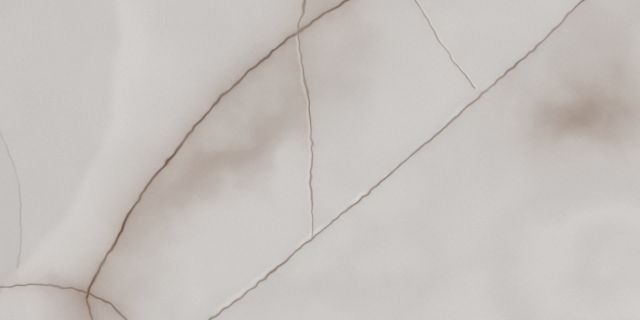
Give the GLSL for this texture, as a Shadertoy shader.

```glsl
// Polished onyx slab: pale cloudy stone crossed by thin brown veins with soft stains.
const vec3 PALE_STONE = vec3(0.822, 0.812, 0.802);
const vec3 GREY_SHIFT = vec3(0.060, 0.059, 0.056);   // removed by neutral clouds
const vec3 STAIN_SHIFT = vec3(0.165, 0.228, 0.265);  // removed by brown stains
const vec3 VEIN_BROWN = vec3(0.40, 0.31, 0.26);
const vec3 RIM_LIGHT = vec3(0.87, 0.85, 0.83);
const float VEIN_WIDTH = 0.0034;
const float WARP = 0.022;        // slow wander of the veins
const float CHIP = 0.007;        // small chips along the veins
const float GRAIN = 0.014;

vec2 gradient(vec2 cell) {
    vec3 h = fract(vec3(cell.xyx) * vec3(0.1031, 0.1030, 0.0973));
    h += dot(h, h.yzx + 33.33);
    return 2.0 * fract((h.xx + h.yz) * h.zy) - 1.0;
}

float noise(vec2 p) {
    vec2 i = floor(p), f = fract(p);
    vec2 u = f * f * f * (f * (f * 6.0 - 15.0) + 10.0);
    vec2 e = vec2(0.0, 1.0);
    return mix(mix(dot(gradient(i), f), dot(gradient(i + e.yx), f - e.yx), u.x),
               mix(dot(gradient(i + e.xy), f - e.xy), dot(gradient(i + 1.0), f - 1.0), u.x), u.y);
}

float fbm(vec2 p) {
    float sum = 0.0, amp = 0.6;
    for (int i = 0; i < 5; i++) {
        sum += amp * noise(p);
        p = mat2(1.6, 1.2, -1.2, 1.6) * p + 7.3;
        amp *= 0.5;
    }
    return sum;
}

// Bowed line from a to b: signed distance (positive on the left) and position along it.
vec2 bowedLine(vec2 p, vec2 a, vec2 b, float bow) {
    float len = length(b - a);
    vec2 dir = (b - a) / len, q = p - a;
    float along = dot(q, dir), t = clamp(along / len, 0.0, 1.0);
    float across = dir.x * q.y - dir.y * q.x - 4.0 * bow * t * (1.0 - t);
    float d = length(vec2(across, along - t * len));
    return vec2(across < 0.0 ? -d : d, t);
}

float stroke(float d, float width) {
    float w = max(width, 0.8 / iResolution.y);
    return exp(-d * d / (w * w)) * min(1.0, width / w + 0.15);
}

float halo(float d, float reach) { return exp(-abs(d) / reach); }

float blob(vec2 p, vec2 center, vec2 radius, float angle) {
    float c = cos(angle), s = sin(angle);
    vec2 q = mat2(c, -s, s, c) * (p - center) / radius;
    return exp(-dot(q, q));
}

void mainImage(out vec4 fragColor, in vec2 fragCoord) {
    vec2 p = fragCoord / iResolution.y;
    p.x *= 2.0 * iResolution.y / iResolution.x;
    vec2 slow = vec2(fbm(p * 4.0 + 3.1), fbm(p * 4.0 + 19.7));
    vec2 chips = vec2(noise(p * 34.0), noise(p * 34.0 + 41.0));
    vec2 v = p + WARP * slow + CHIP * chips;
    vec2 c = p + 0.16 * slow;
    float cloud = fbm(p * 2.2 + slow + 5.0);

    // Vein network
    vec2 major = bowedLine(v, vec2(0.27, 0.07), vec2(1.10, 1.01), 0.10);
    vec2 diagonal = bowedLine(v, vec2(0.63, -0.02), vec2(1.85, 1.02), -0.02);
    vec2 upright = bowedLine(v, vec2(0.935, 0.895), vec2(0.974, 0.26), 0.014);
    vec2 branch = bowedLine(v, vec2(1.29, 1.01), vec2(1.484, 0.725), -0.008);
    vec2 spur = bowedLine(v, vec2(0.935, 0.895), vec2(0.955, 1.02), 0.0);
    vec2 rootLeft = bowedLine(v, vec2(-0.02, 0.10), vec2(0.28, 0.085), 0.016);
    vec2 rootRight = bowedLine(v, vec2(0.28, 0.085), vec2(0.41, -0.02), 0.012);
    vec2 rootDown = bowedLine(v, vec2(0.27, 0.075), vec2(0.29, -0.03), 0.0);
    vec2 faint = bowedLine(v, vec2(-0.02, 0.62), vec2(0.055, 0.17), 0.04);
    vec2 ribbon = bowedLine(p + 0.05 * slow, vec2(0.35, 1.05), vec2(0.02, 0.13), 0.14);
    float roots = min(min(abs(rootLeft.x), abs(rootRight.x)), abs(rootDown.x));

    // Neutral clouds, pale ribbon and faint growth rings
    float underMajor = smoothstep(0.006, -0.006, major.x);
    float underDiagonal = smoothstep(0.006, -0.006, diagonal.x);
    float ribbonSide = smoothstep(-0.025, 0.025, ribbon.x);
    float grey = 0.42 + 0.7 * cloud + 0.26 * (1.0 - ribbonSide);
    grey -= 0.42 * ribbonSide * exp(-max(ribbon.x, 0.0) / 0.14);
    grey += 0.18 * smoothstep(0.01, -0.01, faint.x) * step(p.x, 0.2);
    float ring = length((c - vec2(1.92, 0.16)) * vec2(0.85, 1.0));
    grey += 0.20 * underDiagonal * sin(ring * 27.0) * smoothstep(0.65, 0.25, ring);
    grey += 0.35 * underDiagonal * blob(c, vec2(0.98, 0.09), vec2(0.22, 0.06), 0.1);

    // Brown stains
    float stain = 0.36 * halo(major.x, 0.035) + 0.13 * halo(major.x, 0.12);
    stain += 0.16 * halo(diagonal.x, 0.022) + 0.30 * halo(roots, 0.035);
    stain += 0.14 * halo(upright.x, 0.025) + 0.10 * halo(branch.x, 0.02);
    float leftOfUpright = mix(0.25, 1.0, smoothstep(0.008, -0.008, upright.x));
    stain += 0.48 * underMajor * leftOfUpright * blob(c, vec2(0.70, 0.50), vec2(0.36, 0.10), 0.66);
    stain += 0.20 * underMajor * blob(c, vec2(1.03, 0.83), vec2(0.16, 0.16), 0.5);
    stain += 0.48 * blob(c, vec2(1.82, 0.65), vec2(0.20, 0.11), 0.15);
    stain += 0.22 * underDiagonal * blob(c, vec2(1.88, 0.80), vec2(0.38, 0.26), 0.6);
    stain += 0.22 * (1.0 - underMajor) * blob(p, vec2(1.00, 1.0), vec2(0.10, 0.09), 0.5);
    stain += 0.18 * blob(c, vec2(0.32, 0.06), vec2(0.20, 0.12), 0.9);
    stain *= 1.0 + 0.7 * cloud;

    vec3 color = PALE_STONE - GREY_SHIFT * clamp(grey, 0.0, 1.2) - STAIN_SHIFT * clamp(stain, 0.0, 0.9);

    // Broken light rims beside the cracks
    float broken = smoothstep(-0.15, 0.25, noise(p * 13.0 + 8.0));
    float rim = stroke(diagonal.x - 0.011, 0.007) * broken * smoothstep(0.9, 0.4, diagonal.y);
    rim += 0.5 * stroke(upright.x + 0.007, 0.004) + 0.5 * stroke(branch.x - 0.006, 0.004);
    color = mix(color, RIM_LIGHT, 0.7 * clamp(rim, 0.0, 1.0));

    // Dark crack lines of uneven weight
    float weight = 0.75 + 0.6 * noise(p * 9.0 + 2.0);
    float crack = 0.85 * stroke(major.x, VEIN_WIDTH * 1.25);
    crack = max(crack, 0.62 * stroke(diagonal.x, VEIN_WIDTH));
    crack = max(crack, 0.52 * stroke(upright.x, VEIN_WIDTH * 0.8));
    crack = max(crack, 0.42 * stroke(branch.x, VEIN_WIDTH * 0.8));
    crack = max(crack, 0.55 * max(stroke(roots, VEIN_WIDTH), stroke(spur.x, VEIN_WIDTH)));
    crack = max(crack, 0.16 * stroke(faint.x, VEIN_WIDTH));
    color = mix(color, VEIN_BROWN, clamp(crack * weight, 0.0, 1.0));

    color += GRAIN * (noise(p * 120.0) + 0.6 * noise(p * 190.0 + 11.0));
    fragColor = vec4(color, 1.0);
}
```
